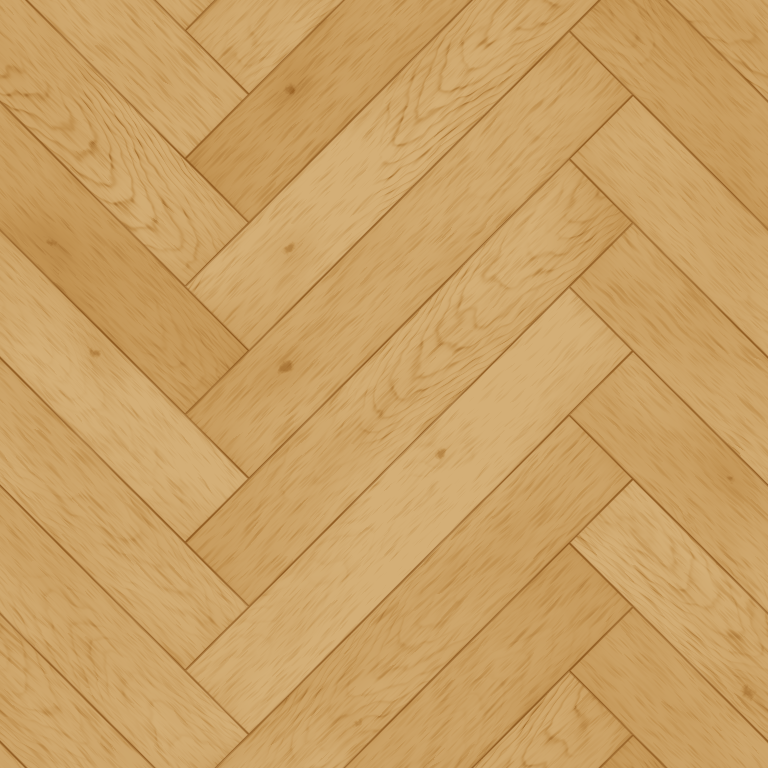
Give the GLSL for this texture, as a WebGL 2 fragment shader.

```glsl
#version 300 es
precision highp float;
// Oak herringbone floor: diagonal planks six times as long as wide, six rows down
// and one zigzag pair across. Each plank gets its own tone, fibres, arched growth
// rings and knot, from cellular noise and layered sines. Planks wrap at the edges.

uniform vec2 u_resolution;
out vec4 outColor;

const float ROWS = 6.0;                     // zigzag repeats down the canvas
const float LENGTH = 6.0;                   // plank length in plank widths
const vec2  ORIGIN = vec2(0.241, 0.540);    // a plank corner, measured from top left
const float SEAM_HALF = 0.008;              // half seam, in plank widths
const float RING_RATE = 2.7;                // growth rings per plank width
const float ARCH = 6.5;                     // how far rings stretch along the plank
const float TONE_SPREAD = 0.22;             // tone difference between planks
const vec3  PALE  = vec3(0.830, 0.685, 0.465);
const vec3  HONEY = vec3(0.758, 0.575, 0.322);
const vec3  BROWN = vec3(0.610, 0.395, 0.150);
const vec3  SEAM  = vec3(0.570, 0.360, 0.130);

float hash(vec2 p) {
    vec3 q = fract(p.xyx * vec3(0.1031, 0.1030, 0.0973));
    q += dot(q, q.yzx + 33.33);
    return fract((q.x + q.y) * q.z);
}

// Layered sines, each turned and bent by the other axis; about -0.9 to 0.9.
float waves(vec2 p) {
    float sum = 0.0, gain = 0.5;
    for (int i = 0; i < 5; i++) {
        sum += gain * sin(p.x + 1.6 * sin(p.y));
        p = mat2(0.8, 0.6, -0.6, 0.8) * p * 1.9 + 2.7;
        gain *= 0.55;
    }
    return sum;
}

// Cellular noise: distance to the nearest point, and that point's random weight.
vec2 cells(vec2 p) {
    vec2 base = floor(p), best = vec2(9.0, 0.0);
    for (int j = -1; j <= 1; j++)
    for (int i = -1; i <= 1; i++) {
        vec2 cell = base + vec2(i, j);
        vec2 spot = cell + vec2(hash(cell), hash(cell + 57.3));
        float d = distance(p, spot);
        if (d < best.x) best = vec2(d, hash(cell + 113.7));
    }
    return best;
}

// Short strokes along the grain, each of random strength.
float fibres(vec2 p) {
    vec2 c = cells(p);
    return c.y * c.y * (1.0 - smoothstep(0.1, 0.6, c.x));
}

// Plank at diagonal position g: xy = along and across, zw = wrapped id.
vec4 findPlank(vec2 g) {
    vec2 cell = floor(g);
    float k = mod(g.y + cell.x, 2.0 * LENGTH);
    bool rising = k < LENGTH;
    if (!rising) k = mod(g.x + cell.y - LENGTH, 2.0 * LENGTH);
    float across = rising ? g.x - cell.x : g.y - cell.y;
    vec2 offset = vec2(across - 0.5, k - 0.5 * LENGTH);
    vec2 centre = g - (rising ? offset : offset.yx);
    // Centre sums always end in one half, so floor is stable here
    vec2 id = mod(floor(vec2(centre.x + centre.y, centre.x - centre.y)), 2.0 * ROWS);
    return vec4(k, across, id + (rising ? 0.0 : 31.0));
}

// Wood tone at plank position p: 0 is pale, 1 is brown.
float woodTone(vec2 p, vec2 id) {
    float seed = hash(id + 3.1), figure = hash(id + 8.7);
    vec2 shift = vec2(seed, figure) * 40.0;
    vec2 grain = p + vec2(0.0, 0.035 * waves(vec2(p.x * 1.2, p.y * 2.0) + shift));

    // Ragged knot, which also pushes the rings around itself
    vec2 knotAt = vec2(mix(0.8, LENGTH - 0.8, hash(id + 17.0)), mix(0.2, 0.8, hash(id + 23.0)));
    vec2 toKnot = (p - knotAt) * vec2(0.65, 1.0);
    float hasKnot = step(0.45, hash(id + 29.0));
    float knotDist = length(toKnot) + 0.05 * waves(p * 13.0 + shift);
    float knot = hasKnot * (1.0 - smoothstep(0.0, 0.06, knotDist));
    float halo = hasKnot * exp(-20.0 * dot(toKnot, toKnot));

    // Arched growth rings, faded where they are too fine to draw
    float arch = grain.y - mix(0.25, 0.75, seed);
    float side = hash(id + 41.0) < 0.5 ? -1.0 : 1.0;
    float ring = RING_RATE * (side * p.x + ARCH * arch * arch)
               + 0.85 * waves(vec2(p.x * 1.7, p.y * 4.0) + shift) + 1.5 * halo;
    float vein = pow(0.5 + 0.5 * sin(6.2832 * ring + 0.7 * sin(6.2832 * ring)), 4.0);
    vein *= 1.0 - smoothstep(0.25, 0.6, fwidth(ring));
    float patchy = smoothstep(-0.3, 0.4, waves(vec2(p.x * 0.9, p.y * 1.5) + shift.yx));

    // Fibres of two sizes, and broad mottling
    float coarse = fibres(grain * vec2(2.2, 22.0) + shift);
    float fine = fibres(grain * vec2(4.5, 42.0) + shift.yx);
    float mottle = waves(vec2(p.x * 0.8, p.y * 2.0) + shift + 5.0);

    float tone = TONE_SPREAD * hash(id + 51.0) + 0.10 * mottle;
    tone += 0.24 * coarse * mix(0.5, 1.2, seed) + 0.16 * fine;
    tone += vein * patchy * (0.07 + 0.36 * figure * figure) * (0.6 + 1.2 * coarse);
    return tone + 0.45 * knot + 0.12 * halo;
}

void main() {
    vec2 uv = gl_FragCoord.xy / u_resolution.y;
    vec2 p = (vec2(uv.x, 1.0 - uv.y) - ORIGIN) * 2.0 * ROWS;
    vec4 plank = findPlank(0.5 * vec2(p.x + p.y, p.x - p.y));

    float tone = woodTone(plank.xy, plank.zw);
    vec2 toEdge = min(plank.xy, vec2(LENGTH, 1.0) - plank.xy);
    float edge = min(toEdge.x, toEdge.y);
    tone += 0.08 * exp(-edge * 22.0) + 0.05 * exp(-toEdge.x * 3.0);
    tone += 0.05 * cos(6.2832 * uv.x);      // the middle of the floor is paler

    vec3 color = mix(PALE, HONEY, clamp(tone / 0.35, 0.0, 1.0));
    color = mix(color, BROWN, clamp((tone - 0.35) / 0.65, 0.0, 1.0));

    // Seam of uneven darkness, smoothed over one pixel
    float pixel = 1.4142 * ROWS / u_resolution.y;
    float seam = 1.0 - smoothstep(SEAM_HALF - 0.5 * pixel, SEAM_HALF + pixel, edge);
    float wear = 0.75 + 0.35 * waves(plank.xy * 2.0 + plank.zw);
    outColor = vec4(mix(color, SEAM, seam * clamp(wear, 0.0, 1.0)), 1.0);
}
```
